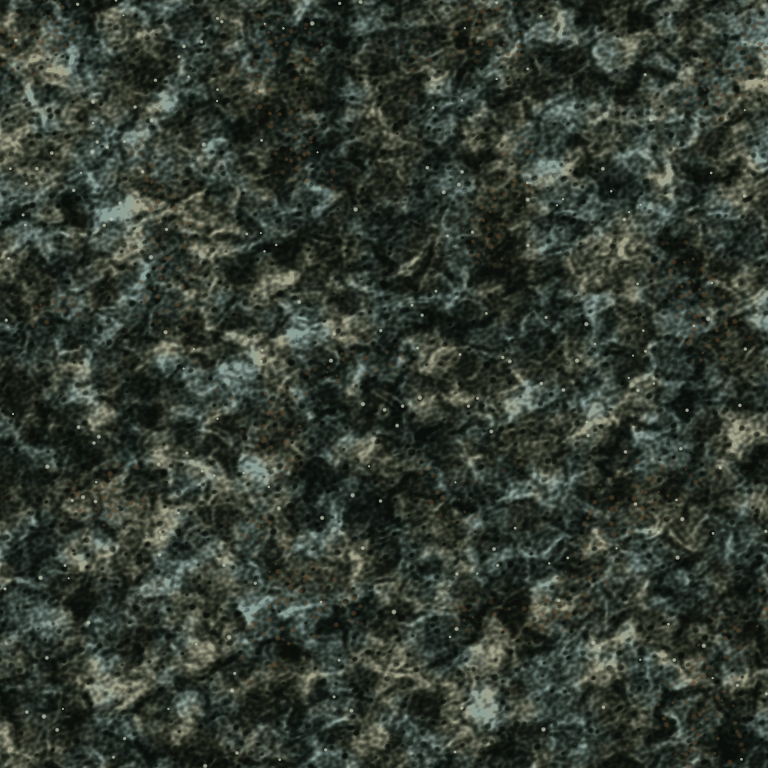
A Shadertoy shader for this texture:

```glsl
// Polished dark green granite: cloudy pale mineral patches on near-black green.
// Several octaves of gradient noise are summed to a tone of about unit spread,
// mapped through a colour ramp, then finished with pits, rust and sparkles.

// Ramp colours, and the tone at which each one is reached.
const vec3 RAMP[6] = vec3[6](
    vec3(0.075, 0.100, 0.077), vec3(0.155, 0.180, 0.152),
    vec3(0.230, 0.268, 0.230), vec3(0.330, 0.362, 0.328),
    vec3(0.440, 0.472, 0.435), vec3(0.590, 0.630, 0.580));
const float LEVEL[6] = float[6](-1.08, -0.18, 0.50, 1.08, 1.70, 2.40);

const vec3 WARM_TINT = vec3(1.07, 1.01, 0.92);
const vec3 COOL_TINT = vec3(0.92, 1.00, 1.03);
const vec3 RUST = vec3(0.36, 0.27, 0.17);
const vec3 SPARKLE = vec3(0.74, 0.76, 0.68);

// Integer hash: two values from 0 to 1 per cell and seed.
vec2 hash2(vec2 cell, float seed) {
    uvec2 v = uvec2(ivec2(cell) + ivec2(int(seed) * 131, int(seed) * 57));
    v = v * 1664525u + 1013904223u;
    v.x += v.y * 1664525u;
    v.y += v.x * 1664525u;
    v ^= v >> 16u;
    v.x += v.y * 1664525u;
    v.y += v.x * 1664525u;
    v ^= v >> 16u;
    return vec2(v & 65535u) / 65535.0;
}

float cornerSlope(vec2 cell, vec2 offset, float seed) {
    float angle = 6.2832 * hash2(cell, seed).x;
    return dot(vec2(cos(angle), sin(angle)), offset);
}

// Gradient noise scaled to a standard deviation near one.
float noise(vec2 p, float seed) {
    vec2 i = floor(p), f = fract(p);
    vec2 u = f * f * f * (f * (f * 6.0 - 15.0) + 10.0);
    vec2 e = vec2(1.0, 0.0);
    float low = mix(cornerSlope(i, f, seed),
                    cornerSlope(i + e.xy, f - e.xy, seed), u.x);
    float high = mix(cornerSlope(i + e.yx, f - e.yx, seed),
                     cornerSlope(i + e.xx, f - e.xx, seed), u.x);
    return 4.6 * mix(low, high, u.y);
}

// Soft round specks, one per cell with the given chance; radius in cells.
float specks(vec2 p, float radius, float chance, float seed) {
    vec2 home = floor(p);
    float cover = 0.0;
    for (int y = -1; y <= 1; y++)
    for (int x = -1; x <= 1; x++) {
        vec2 cell = home + vec2(x, y);
        vec2 dice = hash2(cell, seed + 1.0);
        float size = radius * mix(0.6, 1.3, dice.y);
        float d = length(p - cell - hash2(cell, seed));
        cover = max(cover, step(dice.x, chance) * (1.0 - smoothstep(0.35 * size, size, d)));
    }
    return cover;
}

vec3 rampColour(float tone) {
    vec3 colour = RAMP[0] * (1.0 - 0.45 * smoothstep(-1.0, -2.4, tone));
    for (int i = 1; i < 6; i++)
        colour = mix(colour, RAMP[i], clamp((tone - LEVEL[i - 1]) / (LEVEL[i] - LEVEL[i - 1]), 0.0, 1.0));
    return colour;
}

// Lean the grain: slightly longer along a direction rising to the right.
vec2 leaned(vec2 p, float angle, float stretch) {
    float c = cos(angle), s = sin(angle);
    return vec2((c * p.x + s * p.y) / stretch, c * p.y - s * p.x);
}

// Layered tone from broad clouds down to fine crystal grain.
float graniteTone(vec2 p) {
    vec2 ragged = p + 0.006 * vec2(noise(p * 34.0, 1.0), noise(p * 34.0, 2.0));
    float tone = 0.24 * noise(p * 4.0, 3.0);
    tone += 0.58 * noise(ragged * 17.0, 4.0);
    tone += 0.52 * noise(ragged * 37.0, 5.0);
    tone += 0.42 * noise(ragged * 78.0, 6.0);
    tone += 0.36 * noise(p * 165.0, 7.0);
    return tone;
}

void mainImage(out vec4 fragColor, in vec2 fragCoord) {
    vec2 uv = fragCoord / iResolution.y;
    vec2 p = leaned(uv, 0.45, 1.2);

    // Mineral body with small black pits.
    float tone = graniteTone(p);
    tone -= 1.3 * specks(p * 85.0, 0.36, 0.30, 20.0);
    vec3 colour = rampColour(tone + 0.08);

    // Warm and cool mineral zones.
    float warmth = smoothstep(-1.3, 1.3, noise(uv * 13.0, 8.0) + 0.4 * noise(uv * 45.0, 9.0));
    colour *= mix(COOL_TINT, WARM_TINT, warmth);

    // Rust flecks gather in a few places; sparkles are rare and bright.
    float rustZone = smoothstep(0.3, 1.5, noise(uv * 7.0, 10.0));
    colour = mix(colour, RUST, 0.6 * rustZone * specks(uv * 110.0, 0.42, 0.28, 30.0));
    colour = mix(colour, SPARKLE, 0.8 * specks(uv * 75.0, 0.24, 0.035, 40.0));

    fragColor = vec4(colour, 1.0);
}
```
